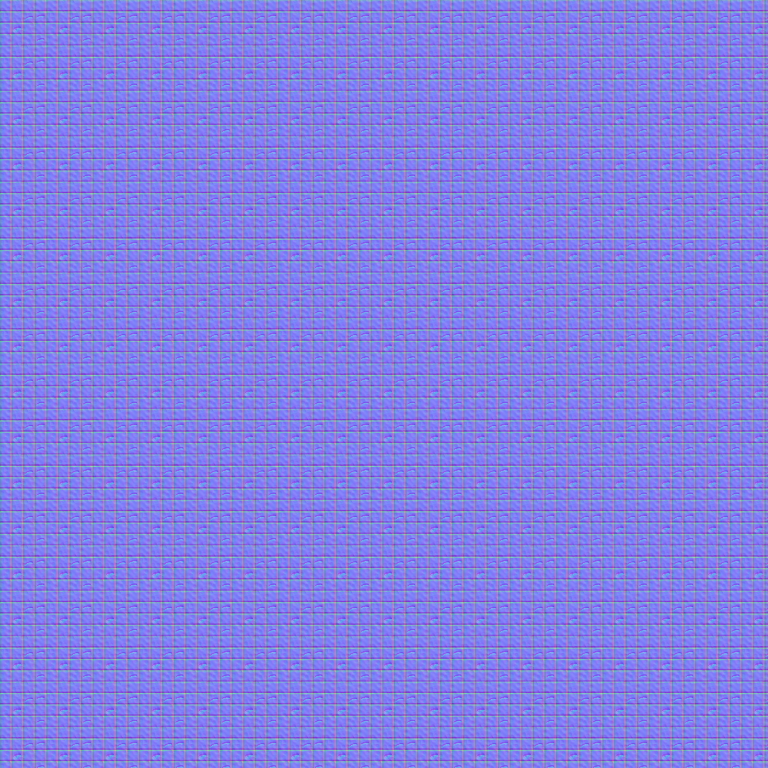
Give the GLSL for this texture map, as a three.js fragment shader.

```glsl
// Tangent-space normal map of a fine brick grid with grooves, faint pits and curved scars.
varying vec2 vUv;

const vec2 CELLS = vec2(66.3, 67.6);   // bricks across and down
const float TILE = 4.0;                // bricks before the wear repeats
const float SOFT = 0.06;               // edge softness, in bricks
const float SIDE_WIDTH = 0.115;        // width of left and right groove walls
const float TOP_WIDTH = 0.11;          // wall below a horizontal groove
const float BOTTOM_WIDTH = 0.13;       // wall above a horizontal groove
const float RELIEF = 0.075;            // strength of the surface wear
const float MAX_SLOPE = 0.16;          // steepest tilt of the surface wear
const float STEP = 0.06;               // distance between relief samples
const float TAU = 6.2831853;

const vec3 FLAT_COLOR = vec3(0.50, 0.50, 0.975);
const vec3 RIGHT_WALL = vec3(0.76, 0.48, 0.78);
const vec3 LEFT_WALL = vec3(0.35, 0.55, 0.75);
const vec3 UP_WALL = vec3(0.49, 0.72, 0.80);
const vec3 DOWN_WALL = vec3(0.51, 0.29, 0.88);

vec2 hash2(vec2 p) {
  vec2 q = vec2(dot(p, vec2(127.1, 311.7)), dot(p, vec2(269.5, 183.3)));
  return fract(sin(q) * 4375.85);
}

// Distance to the nearest scattered point, wrapping with the tile.
float cellular(vec2 p, float period) {
  vec2 id = floor(p);
  float nearest = 2.0;
  for (int y = -1; y <= 1; y++) {
    for (int x = -1; x <= 1; x++) {
      vec2 cell = id + vec2(float(x), float(y));
      nearest = min(nearest, length(cell + hash2(mod(cell, period)) - p));
    }
  }
  return nearest;
}

// Shallow curved scratch in a few of the bricks.
float scar(vec2 p) {
  vec2 id = mod(floor(p), TILE);
  vec2 rnd = hash2(id + 17.0);
  vec2 local = fract(p) - 0.5;
  vec2 center = vec2((rnd.x - 0.5) * 0.4, 0.75);
  float ring = (length(local - center) - mix(0.65, 0.85, rnd.y)) / 0.07;
  float inside = 1.0 - smoothstep(0.25, 0.4, max(abs(local.x), abs(local.y)));
  return exp(-ring * ring) * inside * step(0.65, rnd.x);
}

// Deep chip, once per tile.
float chip(vec2 p) {
  vec2 d = mod(p, TILE) - vec2(1.45, 2.62);
  d.y += 0.45 * d.x;
  return exp(-dot(d * d, vec2(14.0, 60.0)));
}

float relief(vec2 p) {
  vec2 a = p * TAU / TILE;
  float waves = sin(5.0 * a.x + 2.0 * a.y + sin(3.0 * a.y))
              + 0.7 * sin(7.0 * a.y - 3.0 * a.x + sin(4.0 * a.x));
  float pits = smoothstep(0.1, 0.5, cellular(p * 2.0, TILE * 2.0));
  return 0.04 * waves + 0.13 * pits - 0.3 * scar(p) - 0.5 * chip(p);
}

// Soft strip from zero to width.
float strip(float d, float width) {
  return smoothstep(-SOFT, SOFT, d) * (1.0 - smoothstep(width - SOFT, width + SOFT, d));
}

void main() {
  vec2 p = vec2(vUv.x, 1.0 - vUv.y) * CELLS;
  vec2 line = floor(p + 0.5);
  vec2 d = p - line;

  // Surface wear turned into a slope
  float h = relief(p);
  vec2 slope = vec2(h - relief(p + vec2(STEP, 0.0)),
                    relief(p + vec2(0.0, STEP)) - h) / STEP;
  slope = clamp(slope * RELIEF, -MAX_SLOPE, MAX_SLOPE);
  vec3 color = FLAT_COLOR + vec3(slope, -1.4 * dot(slope, slope));

  // Each line of the tile has its own depth
  vec2 index = mod(line, TILE);
  vec2 depth = vec2(mix(0.9, 1.1, hash2(vec2(index.x, 3.0)).x),
                    mix(0.9, 1.1, hash2(vec2(index.y, 8.0)).y));
  depth.y *= mix(0.75, 1.0, step(0.5, index.y));
  float balance = mix(0.85, 1.15, hash2(vec2(index.x, 5.0)).y);

  // Groove walls
  color += (DOWN_WALL - FLAT_COLOR) * strip(-d.y, BOTTOM_WIDTH) * depth.y;
  color += (UP_WALL - FLAT_COLOR) * strip(d.y, TOP_WIDTH) * depth.y;
  color += (RIGHT_WALL - FLAT_COLOR) * strip(-d.x, SIDE_WIDTH) * depth.x * balance;
  color += (LEFT_WALL - FLAT_COLOR) * strip(d.x, SIDE_WIDTH) * depth.x * (2.0 - balance);

  gl_FragColor = vec4(clamp(color, 0.0, 1.0), 1.0);
}
```
